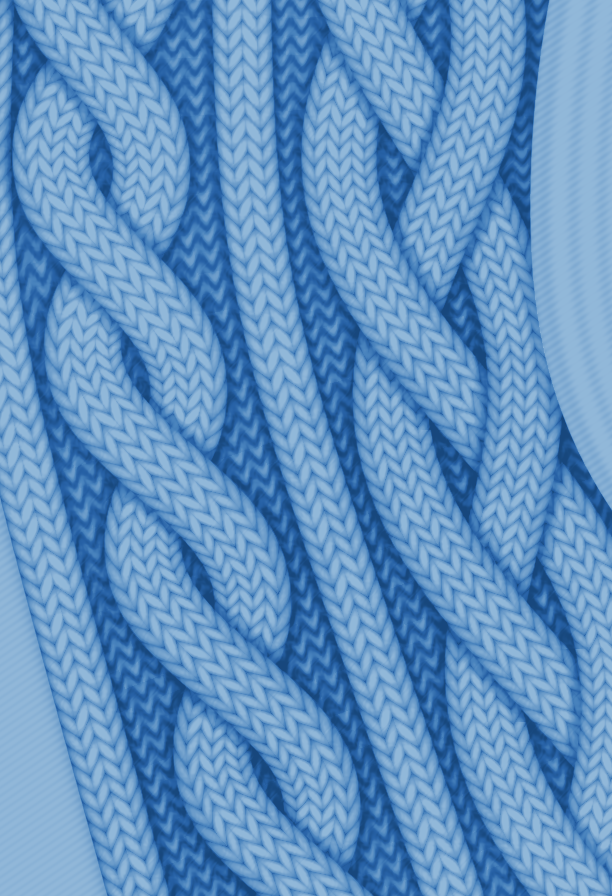
Write a WebGL 2 fragment shader that draws this texture.

```glsl
#version 300 es
precision highp float;
// Blue cable-knit fabric: a rope, a three-strand plait and ribs on purl, beside pale denim.
uniform vec2 u_resolution;
out vec4 outColor;

const float TAU = 6.2831853;

float hash(vec2 cell) {
  return fract(sin(dot(cell, vec2(127.1, 311.7))) * 4375.85);
}

// Layered sines for fuzzy yarn fibres.
float fuzz(vec2 p) {
  float a = sin(p.x * 410.0 + 3.0 * sin(p.y * 170.0));
  float b = sin(p.y * 530.0 + 2.5 * sin(p.x * 290.0));
  return 0.5 * (a * b + sin(dot(p, vec2(690.0, 470.0)) + 2.0 * a));
}

// Centre line of the fabric, bending to the right; y runs downwards.
float spine(float y) {
  return 0.268 + 0.034 * log(1.0 + exp((y - 0.3) / 0.1));
}

float spineLean(float y) {
  return 0.34 / (1.0 + exp((0.3 - y) / 0.1));
}

// One V-shaped knit stitch per grid cell: 0 in the gaps, 1 on the yarn.
float knit(vec2 grid) {
  float side = abs(fract(grid.x) - 0.5);
  float row = grid.y + 1.8 * side;
  float along = 2.0 * fract(row) - 1.0;
  float across = 4.0 * side - 1.0;
  float leg = floor(grid.x * 2.0);
  float wear = 0.14 * (hash(vec2(leg, floor(row))) - 0.5);
  return clamp(1.0 - 0.62 * along * along - 0.38 * across * across + wear, 0.0, 1.0);
}

// Low horizontal bumps of the recessed ground.
float purl(vec2 grid) {
  float row = grid.y + 0.3 * sin(TAU * grid.x);
  float ridge = 0.5 + 0.5 * cos(TAU * row);
  float wear = 0.1 * (hash(floor(grid)) - 0.5) * ridge;
  return 0.2 + ridge * (0.33 + 0.13 * cos(TAU * grid.x + 1.0)) + wear;
}

// Lays a rounded knitted band over the tone below it and shadows its surroundings.
float layBand(float under, float offset, float lean, float y, float halfWidth,
              float columns, float pitch, float pixel) {
  float stretch = 1.0 + lean * lean;
  float across = offset / (halfWidth * sqrt(stretch));
  vec2 grid = vec2((across * 0.5 + 0.5) * columns, (y + offset * lean / stretch) / pitch);
  float bend = min(across * across, 1.0);
  float tone = mix(0.3, 1.03, knit(grid)) * (1.0 - 0.45 * bend * bend);
  float gap = abs(across) - 1.0;
  float edge = pixel / halfWidth;
  float shadow = mix(0.4, 1.0, smoothstep(0.0, 0.45, gap));
  return mix(tone, under * shadow, smoothstep(-edge, edge, gap));
}

// Interlaced strands, drawn from the lowest to the highest.
float layBraid(float under, float offset, float lean, float y, int count, float swing,
               float halfWidth, float period, float start, float lobes, float pixel) {
  float tone = under;
  float lastHeight = -9.0;
  for (int layer = 0; layer < count; layer++) {
    float height = 9.0;
    float phase = 0.0;
    for (int i = 0; i < count; i++) {
      float turn = TAU * ((y - start) / period + float(i) / float(count));
      float lift = sin(lobes * turn);
      if (lift > lastHeight && lift < height) {
        height = lift;
        phase = turn;
      }
    }
    lastHeight = height;
    float strandLean = lean + swing * TAU / period * sin(phase);
    tone = layBand(tone, offset + swing * cos(phase), strandLean, y, halfWidth, 3.0, 0.0185, pixel);
  }
  return tone;
}

// Pale twill with soft seam folds parallel to its edge.
float denim(vec2 p, float depth, float folds) {
  float twill = 0.035 * sin(TAU * (p.x * 75.0 + p.y * 110.0));
  float seam = folds * cos(TAU * depth / 0.032);
  return 0.9 + twill + seam - 0.2 * exp(-depth / 0.008);
}

vec3 dye(float tone) {
  vec3 color = mix(vec3(0.09, 0.28, 0.49), vec3(0.15, 0.38, 0.65), smoothstep(0.05, 0.25, tone));
  color = mix(color, vec3(0.28, 0.51, 0.74), smoothstep(0.22, 0.45, tone));
  color = mix(color, vec3(0.42, 0.61, 0.79), smoothstep(0.42, 0.68, tone));
  return mix(color, vec3(0.57, 0.72, 0.85), smoothstep(0.65, 0.95, tone));
}

void main() {
  float pixel = 1.0 / u_resolution.y;
  vec2 p = vec2(gl_FragCoord.x, u_resolution.y - gl_FragCoord.y) * pixel;
  float lean = spineLean(p.y);
  float offset = p.x - spine(p.y);

  // Knitted ground, ribs and cables.
  float tone = purl(vec2(offset / 0.024, (p.y + offset * lean) / 0.021));
  float leftRib = offset + 0.286 + 0.065 * p.y;
  tone = layBand(tone, offset, lean, p.y, 0.033, 2.0, 0.021, pixel);
  tone = layBand(tone, leftRib, lean, p.y, 0.033, 2.0, 0.021, pixel);
  tone = layBraid(tone, offset + 0.164, lean, p.y, 2, 0.056, 0.043, 0.46, 0.18, 1.0, pixel);
  tone = layBraid(tone, offset - 0.188, lean, p.y, 3, 0.087, 0.042, 0.977, 0.195, 2.0, pixel);
  tone += 0.035 * fuzz(p) + 0.04 * sin(p.x * 5.0 + p.y * 4.0);

  // Denim at the lower left and upper right.
  float leftDepth = -leftRib - 0.035;
  float drop = p.y - 0.23;
  float bulge = max(drop, 0.0);
  float rightDepth = p.x - 0.592 - 0.4 * drop * drop - 1.15 * bulge * bulge * bulge;
  tone = mix(tone, denim(p, max(leftDepth, 0.0), 0.0), smoothstep(-pixel, pixel, leftDepth));
  tone *= mix(0.6, 1.0, smoothstep(0.0, 0.025, abs(min(rightDepth, 0.0)) + step(0.0, rightDepth)));
  tone = mix(tone, denim(p, max(rightDepth, 0.0), 0.06), smoothstep(-pixel, pixel, rightDepth));
  outColor = vec4(dye(tone), 1.0);
}
```
